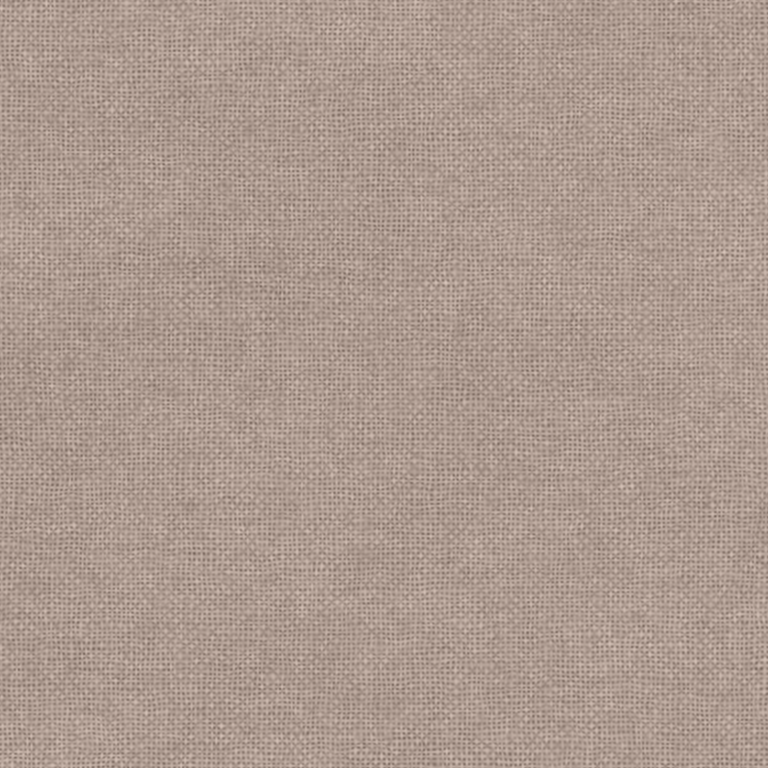
Reproduce this texture procedurally as a three.js fragment shader.

```glsl
#define THREADS 154.0
#define BASE_COLOR vec3(0.677, 0.605, 0.564)
#define RIDGE_HEIGHT 0.036
#define GAP_DEPTH 0.115
#define CROSSING_RELIEF 0.038
#define YARN_VARIATION 0.058
#define GRAIN 0.08
#define MOTTLE 0.034
#define WOBBLE 0.85
#define PI 3.14159265

varying vec2 vUv;

float hash(vec2 p) {
  vec3 q = fract(vec3(p.xyx) * 0.1031);
  q += dot(q, q.yzx + 33.33);
  return fract((q.x + q.y) * q.z);
}

// Smooth value noise centred on zero
float noise(vec2 p) {
  vec2 cell = floor(p);
  vec2 f = fract(p);
  f = f * f * (3.0 - 2.0 * f);
  float low = mix(hash(cell), hash(cell + vec2(1.0, 0.0)), f.x);
  float high = mix(hash(cell + vec2(0.0, 1.0)), hash(cell + vec2(1.0, 1.0)), f.x);
  return mix(low, high, f.y) - 0.5;
}

float fbm(vec2 p) {
  float sum = 0.0;
  float weight = 0.6;
  for (int i = 0; i < 4; i++) {
    sum += weight * noise(p);
    p = p * 2.03 + 17.7;
    weight *= 0.55;
  }
  return sum;
}

// Thread coordinates, bent by slow drift and small unevenness
vec2 threadSpace(vec2 uv) {
  vec2 drift = vec2(noise(uv * vec2(9.0, 5.0) + 3.1), noise(uv * vec2(5.0, 9.0) + 41.3));
  vec2 jitter = vec2(noise(uv * vec2(70.0, 40.0) + 71.9), noise(uv * vec2(40.0, 70.0) + 97.3));
  return uv * THREADS + WOBBLE * (drift + 0.6 * jitter) + 20.0;
}

// Plain weave: rounded threads, dark pinholes, alternating crossings
float weave(vec2 p) {
  vec2 ridge = -cos(2.0 * PI * p);
  vec2 valley = 0.5 - 0.5 * ridge;
  float checker = sin(PI * p.x) * sin(PI * p.y);
  float gapStrength = 1.0 + 1.2 * noise(p * 0.5 + 11.0);
  float reliefStrength = 1.0 + 1.2 * noise(p * 0.4 + 77.0);
  float threads = mix(ridge.y, ridge.x, 0.45 + 0.3 * checker);
  float pinhole = valley.x * valley.y - 0.25;
  float relief = checker - 0.5 * (checker * checker - 0.25);
  return RIDGE_HEIGHT * threads - GAP_DEPTH * gapStrength * pinhole
    + CROSSING_RELIEF * reliefStrength * relief;
}

// Streaks of lighter and darker yarn along both directions
float yarn(vec2 p) {
  float warp = noise(p * vec2(1.3, 0.25) + 5.0);
  float weft = noise(p * vec2(0.2, 1.3) + 210.0);
  return YARN_VARIATION * (0.4 * warp + 0.6 * weft);
}

// Broad soft patches, stretched along the weft
float mottle(vec2 uv) {
  return MOTTLE * (fbm(uv * vec2(3.0, 6.0) + 8.0) + 0.4 * fbm(uv * 22.0 + 60.0));
}

void main() {
  vec2 p = threadSpace(vUv);
  float shade = weave(p) + yarn(p) + mottle(vUv);
  shade += GRAIN * noise(p * 1.7 + 130.0);
  gl_FragColor = vec4(BASE_COLOR + shade * vec3(1.0, 0.99, 0.98), 1.0);
}
```
